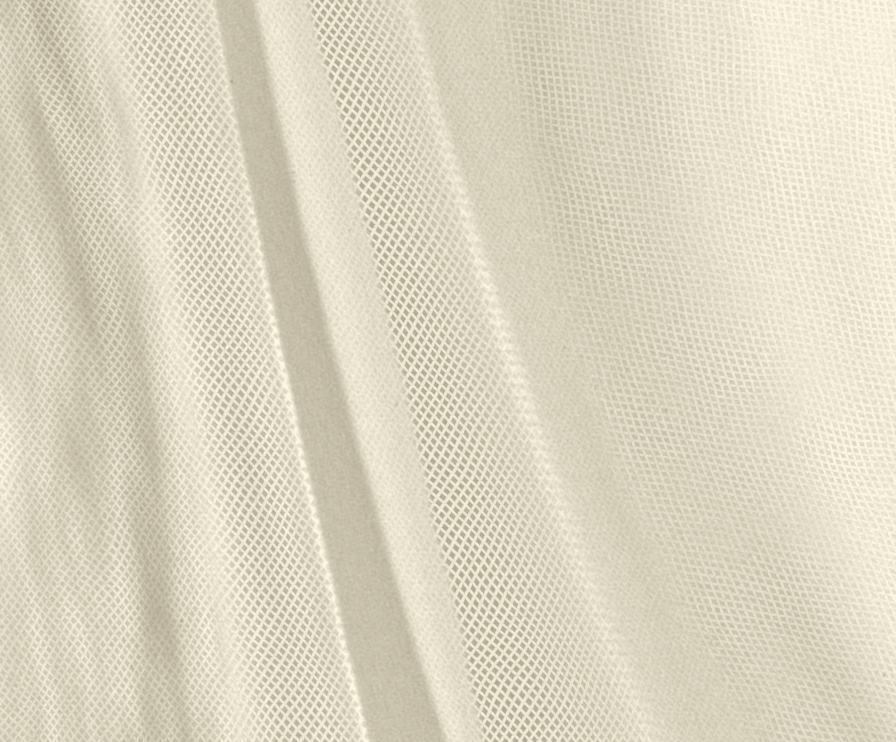
Reproduce this texture procedurally as a WebGL 1 fragment shader.

```glsl
precision highp float;

uniform vec2 u_resolution;

vec2 hash2(vec2 c) {
  vec2 k = vec2(dot(c, vec2(127.1, 311.7)), dot(c, vec2(269.5, 183.3)));
  return fract(sin(k) * 4375.85) * 2.0 - 1.0;
}

float gradientNoise(vec2 p) {
  vec2 i = floor(p), f = fract(p);
  vec2 w = f * f * f * (f * (f * 6.0 - 15.0) + 10.0);
  float a = dot(hash2(i), f);
  float b = dot(hash2(i + vec2(1.0, 0.0)), f - vec2(1.0, 0.0));
  float c = dot(hash2(i + vec2(0.0, 1.0)), f - vec2(0.0, 1.0));
  float d = dot(hash2(i + 1.0), f - 1.0);
  return mix(mix(a, b, w.x), mix(c, d, w.x), w.y);
}

// Signed horizontal distance to a fold curve; t runs from top to bottom.
float foldSide(float x, float t, vec3 curve) {
  return x - (curve.x + t * (curve.y + t * curve.z));
}

float ridge(float d, float width) {
  return exp(-d * d / (width * width));
}

float thread(float x) {
  return smoothstep(0.38, 1.0, 0.5 + 0.5 * cos(6.2832 * x));
}

float diamondNet(vec2 uv) {
  return max(thread(uv.x + uv.y), thread(uv.x - uv.y));
}

void main() {
  vec2 p = gl_FragCoord.xy / u_resolution.y;
  float t = 1.0 - p.y;
  vec2 wobble = vec2(gradientNoise(p * 9.0), gradientNoise(p * 9.0 + 40.0));
  wobble += 0.12 * vec2(gradientNoise(p * 41.0), gradientNoise(p * 41.0 + 90.0));

  // Distances to the folds, from left to right
  float x = p.x + 0.003 * wobble.x;
  float leftRidge = foldSide(x, t, vec3(0.134, 0.239, -0.05));
  float leftHem = foldSide(x, t, vec3(0.289, 0.18, 0.028));
  float rollLeft = foldSide(x, t, vec3(0.341, 0.2, 0.058));
  float rollRight = foldSide(x, t, vec3(0.412, 0.265, -0.03));
  float rightHem = foldSide(x, t, vec3(0.552, 0.237, 0.094));
  float weaveEdge = foldSide(x, t, vec3(0.662, 0.128, 0.22));

  // Fibres: fine crossed grain and strokes lying along the folds
  float grain = gradientNoise(vec2(rollLeft * 230.0, (t + 0.2 * p.x) * 230.0));
  grain += 0.5 * gradientNoise(vec2(rollLeft * 150.0, t * 55.0) + 7.0);
  float streaks = gradientNoise(vec2(leftRidge * 22.0, t * 3.0));
  streaks += 0.4 * gradientNoise(vec2(leftRidge * 50.0, t * 9.0) + 20.0);

  // Crumpled net on the far left
  float net = diamondNet(vec2(leftRidge * 88.0, t * 68.0) + wobble);
  float patches = ridge(leftRidge + 0.075, 0.03) * (1.0 - t);
  float sheer = clamp(0.42 + 0.6 * streaks + 0.4 * patches, 0.15, 0.8);
  float tone = 0.46 + 0.45 * streaks + sheer * 0.6 * (net - 0.5);
  tone += 0.28 * ridge(p.x, 0.035) * ridge(t - 0.62, 0.2);
  tone -= 0.12 * ridge(leftRidge + 0.1, 0.05) + 0.08 * patches;

  // Open net between the left ridge and its hem
  net = diamondNet(vec2(leftHem * 77.0, t * 61.0) + wobble * 0.7);
  float across = clamp(leftRidge / (leftRidge - leftHem), 0.0, 1.0);
  sheer = 0.25 + 0.4 * smoothstep(0.0, 0.35, across) * (1.0 - smoothstep(0.65, 1.0, across));
  float panel = 0.56 - 0.08 * ridge(across - 0.5, 0.3) + sheer * (net - 0.5) + 0.12 * streaks;
  tone = mix(tone, panel, smoothstep(-0.02, 0.025, leftRidge));
  tone += 0.22 * ridge(leftRidge - 0.004, 0.024);

  // Shadowed gap behind the roll
  panel = 0.21 + 0.1 * t - 0.08 * ridge(rollLeft, 0.03) + 0.1 * ridge(t, 0.2);
  tone = mix(tone, panel, smoothstep(-0.004, 0.004, leftHem));
  float beads = 0.75 + 0.25 * cos(p.y * 420.0 + wobble.y * 3.0);
  tone += ridge(leftHem + 0.003, 0.0065) * beads * mix(0.15, 0.45, smoothstep(0.15, 0.5, t));

  // Dense smooth roll
  across = clamp(rollLeft / (rollLeft - rollRight), 0.0, 1.0);
  panel = 0.6 + 0.15 * ridge(across - 0.3, 0.3);
  panel += 0.12 * (diamondNet(vec2(rollLeft * 95.0, t * 72.0) + wobble) - 0.5);
  tone = mix(tone, panel, smoothstep(-0.007, 0.009, rollLeft));

  // Widest open net, tightening towards the right hem
  across = clamp(rollRight / (rollRight - rightHem), 0.0, 1.0);
  net = diamondNet(vec2(rollRight * (70.0 + 55.0 * rollRight), t * 58.0) + wobble * 0.6);
  float closing = smoothstep(0.25, 1.0, across);
  panel = mix(mix(0.04, 0.8, net), 0.55 + 0.2 * (net - 0.5), closing);
  tone = mix(tone, panel, smoothstep(-0.006, 0.012, rollRight + 0.006 * wobble.y));

  // Plain layer past the right hem
  panel = 0.49 + 0.1 * gradientNoise(vec2(rightHem * 20.0, t * 3.0));
  panel += 0.1 * (diamondNet(vec2(rightHem * 105.0, t * 80.0) + wobble) - 0.5);
  tone = mix(tone, panel, smoothstep(-0.012, 0.015, rightHem));
  beads = 0.72 + 0.28 * cos(6.2832 * (p.y * 62.0 + rightHem * 10.0 + wobble.x * 0.6));
  float hemGlow = mix(0.18, 0.34, ridge(t - 0.42, 0.28));
  tone += hemGlow * beads * ridge(rightHem, 0.01 + 0.018 * t * t);

  // Square weave brightening to the right
  vec2 weave = vec2((weaveEdge + 0.04 * t) * 98.0, (p.y + 0.15 * p.x) * 106.0) + wobble * 0.9;
  float cloth = max(thread(weave.x), 0.9 * thread(weave.y));
  float light = smoothstep(0.04, 0.44, weaveEdge);
  panel = 0.46 + 0.4 * light + 0.2 * gradientNoise(vec2(weaveEdge * 9.0, t * 2.0));
  panel += (0.34 - 0.1 * light) * (0.8 + 0.8 * wobble.y) * (cloth - 0.5);
  tone = mix(tone, panel, smoothstep(-0.03, 0.06, weaveEdge));

  // Overall contrast and sparse dark flecks
  tone = 0.5 + 1.42 * (tone - 0.54) + 0.3 * grain;
  vec2 cell = floor(p * 14.0);
  vec2 offset = fract(p * 14.0) - 0.5 - 0.3 * hash2(cell);
  float fleck = step(0.86, hash2(cell + 71.0).x);
  tone -= 0.4 * fleck * (1.0 - smoothstep(0.015, 0.045, length(offset)));

  vec3 color = mix(vec3(0.755, 0.725, 0.64), vec3(0.965, 0.94, 0.865), clamp(tone, -0.3, 1.12));
  gl_FragColor = vec4(color, 1.0);
}
```
